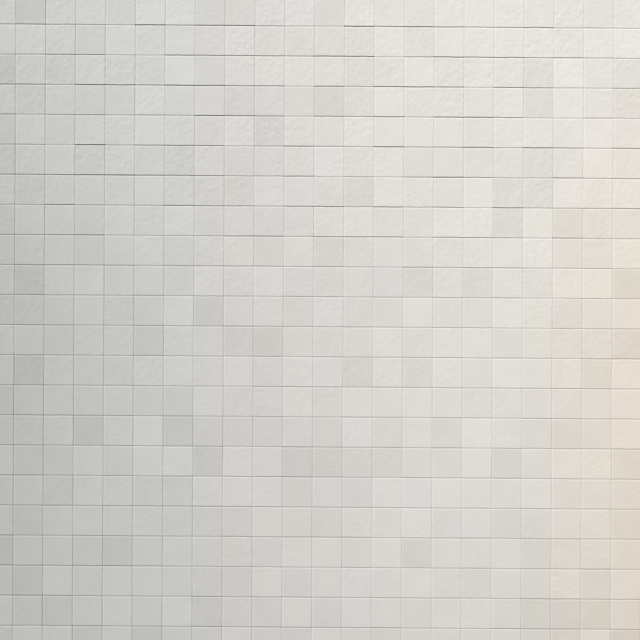
Give the GLSL for this pattern, as a Shadertoy shader.

```glsl
// Pale plaster wall tiles, about 21.4 across and 21.3 down, on a slightly tilted grid.
// Thin grooves with lit lips, a tone per tile and stucco relief from value noise
// lie under broad light that runs from cool grey at left to warm cream at right.

float hash(vec2 p) {
    vec3 q = fract(vec3(p.xyx) * 0.1031);
    q += dot(q, q.yzx + 33.33);
    return fract((q.x + q.y) * q.z);
}

float noise(vec2 p) {
    vec2 i = floor(p), f = fract(p);
    f = f * f * (3.0 - 2.0 * f);
    return mix(mix(hash(i), hash(i + vec2(1, 0)), f.x),
               mix(hash(i + vec2(0, 1)), hash(i + vec2(1, 1)), f.x), f.y);
}

float stucco(vec2 p) {
    return 0.55 * noise(p * 130.0) + 0.45 * noise(p * 240.0 + 17.0);
}

// Pixel coverage of a line of the given half width
float band(float dist, float halfWidth, float px) {
    float cover = (halfWidth + 0.5 * px - abs(dist)) / px;
    return clamp(cover, 0.0, min(1.0, 2.0 * halfWidth / px));
}

// Broad light over the wall; p.y runs downwards
vec3 wallLight(vec2 p) {
    float left = mix(0.79, 0.73, smoothstep(0.0, 0.6, p.y));
    float right = mix(0.912, 0.85, pow(p.y, 1.5));
    float across = 1.0 - pow(max(1.0 - p.x, 0.0), 1.8);
    vec3 tint = mix(vec3(1.0, 1.0, 0.988), vec3(1.0, 0.991, 0.965), smoothstep(0.0, 0.6, p.x));
    float warm = smoothstep(0.72, 1.05, p.x) * smoothstep(-0.1, 0.6, p.y);
    tint = mix(tint, vec3(1.015, 0.972, 0.915), warm);
    return mix(left, right, across) * tint;
}

void mainImage(out vec4 fragColor, in vec2 fragCoord) {
    float px = 1.0 / iResolution.y;
    vec2 p = fragCoord * px;
    p.y = 1.0 - p.y;

    // Tilted tile grid
    vec2 pitch = vec2(0.0467, 0.04697);
    vec2 grid = (p - vec2(0.0247 - 0.0055 * p.y, 0.0371 + 0.007 * p.x)) / pitch;
    vec2 tile = floor(grid), joint = round(grid);
    vec2 offset = (grid - joint) * pitch;
    offset += 0.0005 * (vec2(noise(p * 90.0), noise(p * 90.0 + 40.0)) - 0.5);

    // Tone of each tile, with a few darker ones
    vec3 color = wallLight(p);
    float tone = hash(tile + 71.0);
    color += 0.024 * (tone - 0.5) - 0.018 * step(0.84, hash(tile + 23.0));
    color.b -= 0.006 * (hash(tile + 5.0) - 0.5);

    // Stucco relief, rougher near the top and on some tiles
    vec2 grain = p + 0.37 * tile;
    float relief = stucco(grain + vec2(0.0012, 0.002)) - stucco(grain);
    float rough = mix(0.075, 0.035, smoothstep(0.0, 0.8, p.y));
    color += relief * rough * mix(0.5, 1.2, hash(tile + 11.0));
    color += 0.012 * (noise(p * 45.0) - 0.5);

    // Grooves: level ones are deep near the top, upright ones are faint
    float level = hash(vec2(tile.x, joint.y) + 131.0);
    float upright = hash(vec2(joint.x, tile.y) + 211.0);
    float upper = 1.0 - smoothstep(0.2, 0.5, p.y);
    float middle = smoothstep(-0.1, 0.25, p.x) * (1.0 - 0.5 * smoothstep(0.75, 1.0, p.x));
    float levelDepth = mix(0.09, 0.15, level) + 0.24 * upper * middle * level;
    float uprightDepth = mix(0.10, 0.045, smoothstep(0.0, 0.7, p.x)) * mix(0.6, 1.2, upright);
    uprightDepth *= mix(0.7, 1.1, noise(p * 160.0));
    color -= levelDepth * band(offset.y, 0.0008, px);
    color -= uprightDepth * band(offset.x, 0.0009, px);

    // Lit lips beside the grooves
    color += 0.04 * band(offset.y - 0.0021, 0.0008, px);
    color += 0.025 * band(offset.x - 0.0021, 0.0008, px);

    fragColor = vec4(clamp(color, 0.0, 1.0), 1.0);
}
```
